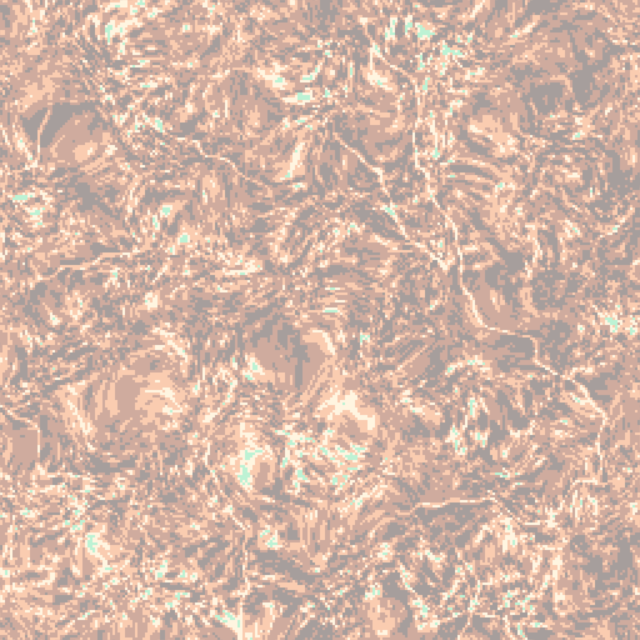
This texture map is drawn by a Shadertoy shader. Its source:

```glsl
// Posterised terrain relief: speckled gradient-noise grain cut into five flat
// tones, crossed by pale meandering streams and creases with grey flanks.
// The field is sampled on a coarse grid and softly blended between its cells.

const vec3 GREY  = vec3(0.65, 0.62, 0.61);
const vec3 TAN   = vec3(0.81, 0.67, 0.62);
const vec3 PEACH = vec3(0.98, 0.80, 0.69);
const vec3 CREAM = vec3(1.00, 0.96, 0.88);
const vec3 MINT  = vec3(0.74, 0.95, 0.83);

const vec4  LEVELS       = vec4(-0.80, 0.46, 1.48, 2.42); // tone boundaries
const float CELLS        = 256.0;   // grid cells across the canvas
const float CELL_BLEND   = 0.35;    // half width of the blend between cells
const float NOISE_GAIN   = 5.68;    // brings noise to unit deviation
const vec2  TILT         = vec2(-0.42, -0.25); // paler towards lower left
const int   STREAMS      = 10;
const float STREAM_WIDTH = 0.0038;
const float CREASE_WIDTH = 0.0030;
const float FLANK_RATIO  = 4.0;     // grey flank width over core width
const vec2  MAIN_CENTRE  = vec2(0.75, 0.61);
const float MAIN_HEADING = -1.08;
const float PI           = 3.14159;

vec2 hash2(vec2 p) {
    vec3 q = fract(p.xyx * vec3(0.1031, 0.1030, 0.0973));
    q += dot(q, q.yzx + 33.33);
    return fract((q.xx + q.yz) * q.zy);
}

float corner(vec2 cell, vec2 offset) {
    return dot(hash2(cell) * 2.0 - 1.0, offset);
}

// Gradient noise with roughly unit deviation
float noise(vec2 p) {
    vec2 i = floor(p), f = p - i;
    vec2 s = f * f * f * (f * (f * 6.0 - 15.0) + 10.0);
    vec2 e = vec2(1.0, 0.0);
    float low  = mix(corner(i, f), corner(i + e, f - e), s.x);
    float high = mix(corner(i + e.yx, f - e.yx), corner(i + e.xx, f - e.xx), s.x);
    return NOISE_GAIN * mix(low, high, s.y);
}

vec2 rotate(vec2 p, float a) {
    float c = cos(a), s = sin(a);
    return vec2(c * p.x + s * p.y, c * p.y - s * p.x);
}

float bell(float x) { return exp(-x * x); }

// Strongest core (x) and flank (y) of all meandering streams
vec2 streams(vec2 p) {
    vec2 best = vec2(0.0);
    for (int i = 0; i < STREAMS; i++) {
        float id = float(i);
        vec2 seed = hash2(vec2(id * 3.7 + 2.0, 9.0));
        vec2 shape = hash2(vec2(id * 5.3 + 4.0, 23.0));
        bool isMain = i == 0;
        vec2 centre = isMain ? MAIN_CENTRE : seed;
        float heading = isMain ? MAIN_HEADING : shape.x * PI;
        float reach = isMain ? 0.46 : mix(0.12, 0.26, shape.y);

        vec2 q = rotate(p - centre, heading);
        float bend = 0.030 * noise(vec2(q.x * 5.0, id * 7.37 + 0.4))
                   + 0.006 * noise(vec2(q.x * 23.0, id * 4.61 + 0.6));
        float d = (q.y - bend) / STREAM_WIDTH;
        float fade = 1.0 - smoothstep(reach - 0.1, reach, abs(q.x));
        best = max(best, fade * vec2(bell(d), bell(d / FLANK_RATIO)));
    }
    return best;
}

// Short filaments along the zero line of a noise layer
vec2 creases(vec2 p) {
    const float scale = 8.0;
    float d = noise(p * scale + 31.0) / (NOISE_GAIN * scale * CREASE_WIDTH);
    float shown = smoothstep(-0.1, 0.9, noise(p * 6.0 + 57.0));
    return shown * vec2(bell(d), bell(d / FLANK_RATIO));
}

float relief(vec2 p) {
    vec2 warp = vec2(noise(p * 9.0 + 11.0), noise(p * 9.0 + 43.0));
    vec2 w = p + 0.012 * warp;

    // Grain: broad patches, then slanted streaks and fine specks
    float broad = 0.28 * noise(w * 5.0 + 3.0) + 0.38 * noise(rotate(w, 0.5) * 19.0);
    float fine = 0.55 * noise(rotate(w, 0.45) * vec2(34.0, 58.0) + 17.0)
               + 0.58 * noise(rotate(w, -0.9) * vec2(72.0, 104.0) + 71.0)
               + 0.36 * noise(rotate(w, 1.1) * 171.0);
    float rough = 1.0 + 0.2 * noise(p * 7.0 + 83.0);
    float grain = broad + fine * rough + dot(p - 0.5, TILT);

    // Lines: grey flanks first, pale cores on top
    vec2 stream = streams(p + 0.003 * warp);
    vec2 crease = creases(w);
    float height = grain - 0.75 * stream.y - 0.45 * crease.y;
    height = mix(height, 1.55 + 0.45 * grain, 0.75 * crease.x);
    return mix(height, 1.85 + 0.35 * grain, 0.95 * stream.x);
}

vec3 tone(float h) {
    vec3 c = mix(GREY, TAN, step(LEVELS.x, h));
    c = mix(c, PEACH, step(LEVELS.y, h));
    c = mix(c, CREAM, step(LEVELS.z, h));
    return mix(c, MINT, step(LEVELS.w, h));
}

void mainImage(out vec4 fragColor, in vec2 fragCoord) {
    vec2 g = fragCoord / iResolution.y * CELLS - 0.5;
    vec2 cell = floor(g);
    vec2 t = smoothstep(0.5 - CELL_BLEND, 0.5 + CELL_BLEND, g - cell);

    // Blend the flat tones of the four nearest cells
    vec3 colour = vec3(0.0);
    for (int k = 0; k < 4; k++) {
        vec2 o = vec2(k & 1, k >> 1);
        vec2 weight = mix(1.0 - t, t, o);
        colour += weight.x * weight.y * tone(relief((cell + o + 0.5) / CELLS));
    }
    fragColor = vec4(colour, 1.0);
}
```
